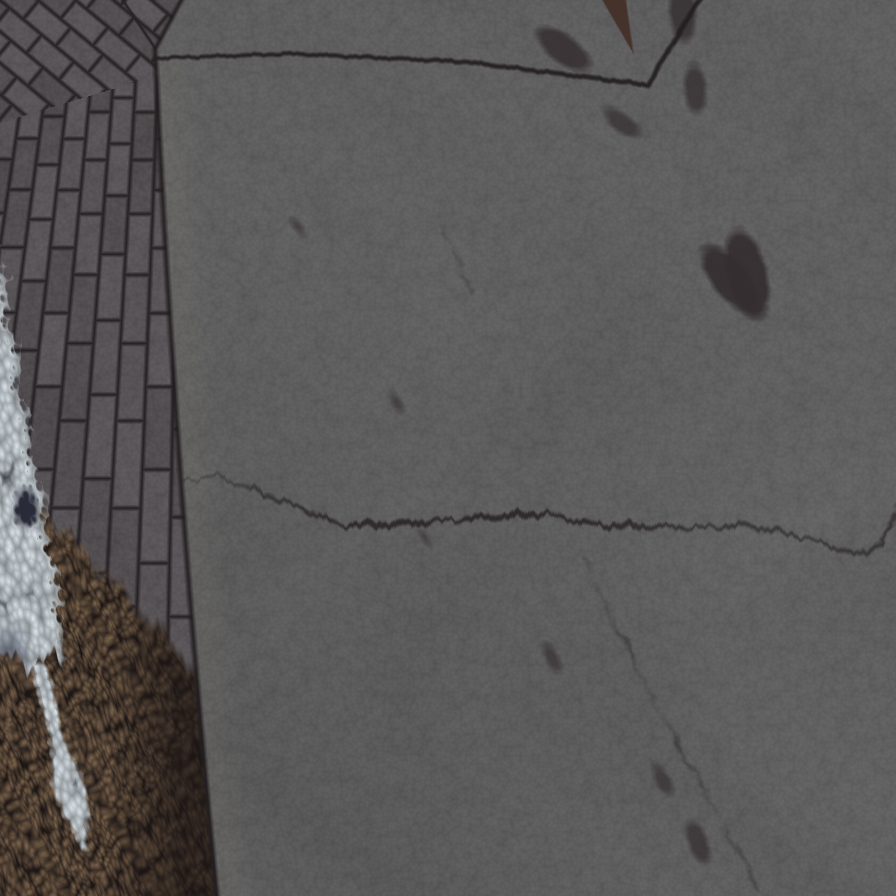
Write a Shadertoy shader that draws this texture.

```glsl
// Worn concrete slab with a ragged crack, stains and joints, beside grey pavers,
// dry grass and a pale streak. Regions are masks over the canvas; cellular noise
// gives the grain and layered sines the ragged outlines.

#define CONCRETE vec3(.364, .363, .366)
#define PAVER vec3(.332, .314, .325)
#define GROUT vec3(.155, .135, .145)
#define STAIN vec3(.205, .178, .188)
#define STRAW vec3(.47, .38, .29)
#define SOIL vec3(.11, .085, .08)
#define PALE vec3(.74, .77, .79)
#define GRAIN .06
#define JITTER .002

const vec2 crackPath[14] = vec2[14](
  vec2(.206,.464), vec2(.241,.469), vec2(.312,.443), vec2(.378,.414),
  vec2(.443,.415), vec2(.52,.421), vec2(.605,.427), vec2(.664,.414),
  vec2(.781,.411), vec2(.833,.414), vec2(.898,.401), vec2(.957,.38),
  vec2(.986,.395), vec2(1.003,.436));
const vec2 jointPath[5] = vec2[5](vec2(.174,.935), vec2(.326,.94),
  vec2(.52,.931), vec2(.723,.905), vec2(.783,1.005));

// Centre, half length, angle
const vec4 stains[12] = vec4[12](
  vec4(.629,.945,.036,-.65), vec4(.694,.863,.024,-.65),
  vec4(.776,.901,.028,-1.5), vec4(.762,.987,.034,-1.5),
  vec4(.815,.688,.046,-.9), vec4(.834,.694,.051,-1.33),
  vec4(.333,.746,.011,-.95), vec4(.443,.551,.012,-1.1),
  vec4(.616,.266,.017,-1.1), vec4(.74,.129,.019,-1.1),
  vec4(.779,.06,.025,-1.2), vec4(.474,.4,.01,-1.));

float soft;  // edge width
float ramp(float a, float b, float x) { return clamp((x-a)/(b-a), 0., 1.); }
float fill(float d) { return ramp(soft, -soft, d); }

vec2 hash2(vec2 p) {
  p = fract(p*.1031 + .17);
  p += dot(p, p.yx + 33.33);
  return fract((p.xx + p.yx)*p.yy*vec2(1., 1.7));
}

// Distance to the nearest scattered point
float cells(vec2 p) {
  vec2 id = floor(p), f = fract(p);
  float d = 2.;
  for (int i = 0; i < 9; i++) {
    vec2 o = vec2(i%3 - 1, i/3 - 1);
    d = min(d, length(o + hash2(id + o + 50.) - f));
  }
  return d;
}

float wave(float x) { return sin(x) + .5*sin(2.3*x + 1.) + .3*sin(5.1*x + 2.); }

float segment(vec2 p, vec2 a, vec2 b) {
  vec2 d = b - a;
  return length(p - a - d*clamp(dot(p - a, d)/dot(d, d), 0., 1.));
}

// Staggered bricks: distance to joint, random tone
vec2 bricks(vec2 q, vec2 size) {
  float column = floor(q.x);
  q.y += .5*mod(column, 2.) + .3*hash2(vec2(column + 40., 7.)).x;
  vec2 d = (.5 - abs(fract(q) - .5))*size;
  return vec2(min(d.x, d.y), hash2(floor(q) + 60.).y);
}

vec3 paving(vec2 p, float grain) {
  float t = (.805 - p.y)/.326;
  vec2 size = vec2(.0267 + .0059*t, .059 + .039*t);
  vec2 b = bricks(vec2((.172 - .013*t - p.x)/size.x, 8.33*log(max(1. + .667*t, .1))), size);
  if (p.y > .915 - (.174 - p.x)*.3) {
    size = vec2(.027, .047);
    vec2 r = mat2(.77, .64, -.64, .77)*(p - vec2(0., 1.));
    b = bricks(r.yx/size, size);
  }
  return mix(GROUT, PAVER*(.9 + .16*b.y) + grain, ramp(.0002, .0026 + soft, b.x));
}

vec3 grass(vec2 p) {
  p += .004*vec2(wave(p.y*31. + p.x*50.), wave(p.x*43. - p.y*27.));
  float blades = cells(vec2(p.x + .4*p.y, p.y - .5*p.x)*vec2(190., 85.));
  float tufts = cells(vec2(p.x - .6*p.y, p.y + .4*p.x)*vec2(75., 45.));
  float light = clamp(1.12 - .75*(blades + tufts), 0., 1.);
  return mix(SOIL, STRAW, light*(1. - .65*ramp(.12, .2, p.x)));
}

vec3 slab(vec2 p, float edge, float grain) {
  vec2 q = p + JITTER*vec2(wave(p.y*130.), wave(p.x*150.) + .5*wave(p.x*410.));
  vec3 c = CONCRETE + grain + .008*wave(p.x*9. + 2.*sin(p.y*7.))*sin(p.y*8. + p.x*5.);
  c += .012*(p.x - .5) - .014*ramp(.45, .38, p.y)*ramp(.75, .45, p.x);
  c += vec3(.024, .022, .012)*ramp(.045, .015, p.x - edge)*step(p.y, .94);

  // Faint broken scratches
  float scratch = min(segment(q, vec2(.495,.746), vec2(.527,.675)),
    min(segment(q, vec2(.651,.375), vec2(.729,.219)), segment(q, vec2(.729,.219), vec2(.846,.01))));
  c *= 1. - (.16 + .08*wave(p.y*50.))*ramp(.005, 0., scratch);

  // Stains and a brown sliver
  for (int i = 0; i < 12; i++) {
    vec4 s = stains[i];
    vec2 r = p - s.xy, dir = vec2(cos(s.w), sin(s.w));
    r = vec2(dot(r, dir), dot(r, vec2(-dir.y, dir.x))/.43);
    float d = (length(r) - s.z)*.5 + .0006*wave(p.y*240.);
    c = mix(c, STAIN, ramp(.003, -.004, d)*mix(.6, .92, ramp(.012, .045, s.z)));
  }
  float sliver = abs(p.x - .689 - (.99 - p.y)*.36) - .22*(p.y - .94);
  c = mix(c, vec3(.27, .2, .17), fill(sliver));

  // Ragged crack and straight joint
  float crack = 1., joint = 1.;
  for (int i = 0; i < 13; i++) crack = min(crack, segment(q, crackPath[i], crackPath[i+1]));
  for (int i = 0; i < 4; i++) joint = min(joint, segment(mix(p, q, .3), jointPath[i], jointPath[i+1]));
  float depth = ramp(.22, .38, p.x)*(1. - .45*ramp(.65, .8, p.x));
  float w = .0004 + .002*depth*(.8 + .4*wave(p.x*47.));
  c = mix(c, GROUT, ramp(w + .003, w - .001, crack)*(.4 + .45*depth));
  return mix(c, GROUT*.85, .9*ramp(.0036, .0003, joint - .0012*p.x));
}

vec3 paleStreak(vec2 p, vec3 under) {
  vec2 r = vec2(p.x + .15*p.y, p.y);
  float lumps = cells(r*vec2(130., 80.)), clumps = cells(r*vec2(55., 30.));
  float rag = .003*wave(p.y*75.) + .018*(lumps - .5);
  float body = max(p.x - .179*(.7 - p.y) - rag, .262 - p.y + .01*wave(p.x*140.));
  body = max(body, p.x - .069 - rag*.5);
  float tail = abs(p.x - .094 + .25*(p.y - .055)) + rag*.3 - .007*ramp(.05, .09, p.y);
  tail -= .011*exp(-pow(abs(p.y - .115)/.033, 2.));
  tail = max(tail, max(p.y - .26, .052 - p.y));
  vec3 c = PALE*(1.2 - .4*lumps - .3*clumps);
  float hole = length((p - vec2(.029, .434))*vec2(1., .7)) - .013 + rag*.5;
  c = mix(c, vec3(.16, .17, .22), max(ramp(.004, -.004, hole), .7*ramp(.72, .95, clumps)));
  c = mix(c, vec3(.3, .32, .38), ramp(.31, .255, p.y)*ramp(.035, .02, p.x));
  return mix(under, c, ramp(.003, -.003, min(body, tail)));
}

void mainImage(out vec4 fragColor, in vec2 fragCoord) {
  vec2 p = fragCoord/iResolution.xy;
  soft = max(.0012, .8/iResolution.y);
  float grain = GRAIN*(.68 - .6*cells(p*210.) - .45*cells(p*85. + 9.) - .3*cells(p*36.));
  float edge = .243 - .073*p.y - .028*p.y*(.945 - p.y) + .58*max(p.y - .945, 0.);

  // Ground left of the slab
  float verge = p.y - .482 + 1.05*p.x + .007*wave(p.x*130.);
  vec3 ground = mix(paving(p, grain), grass(p), ramp(.008, -.008, verge));
  ground = mix(ground, GROUT, fill(segment(p, vec2(.174,.945), vec2(.137,1.)) - .0015));
  ground = paleStreak(p, ground);

  // Slab and the dark gap along its side
  vec3 c = mix(slab(p, edge, grain), ground, fill(p.x - edge));
  c = mix(c, GROUT*.85, .85*ramp(.005, .0005, abs(p.x - edge + .001)));
  fragColor = vec4(clamp(c, 0., 1.), 1.);
}
```
